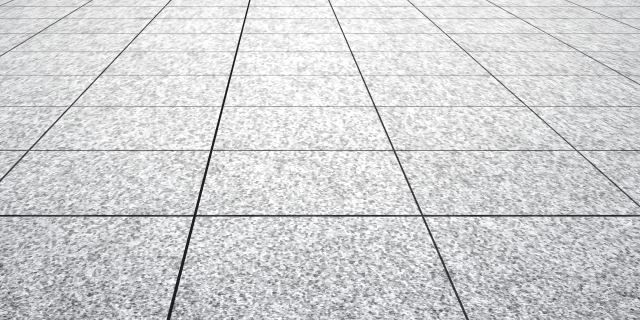
Give the GLSL for this texture, as a Shadertoy shader.

```glsl
// Pale granite paving slabs running toward a horizon above the frame.
// Each point is projected onto the floor, where slabs have unit size; soft
// cellular grain, thin dark joints and a broad pool of light are layered on it.

const vec2  VANISH      = vec2(0.872, 1.357);  // in canvas heights
const float SLAB_WIDTH  = 0.69;                // slab width per unit of height
const float SLAB_DEPTH  = 0.2396;
const vec2  SLAB_SHIFT  = vec2(0.370, -0.047);
const float FINE_CHIP   = 0.0045;              // chip heights on the canvas
const float COARSE_CHIP = 0.0095;

const vec3 STONE_LIGHT = vec3(0.99, 0.99, 0.99);
const vec3 STONE_SHADE = vec3(0.975, 0.985, 1.005);
const vec3 JOINT_DARK  = vec3(0.10, 0.10, 0.11);

float hash(vec2 c) {
    vec3 q = fract(c.xyx * 0.1031);
    q += dot(q, q.yzx + 33.33);
    return fract((q.x + q.y) * q.z);
}

// Smooth cellular noise of randomly toned chips, zero mean.
float chips(vec2 p) {
    vec2 base = floor(p);
    float sum = 0.0, total = 0.0;
    for (int y = -1; y <= 1; y++)
    for (int x = -1; x <= 1; x++) {
        vec2 cell = base + vec2(x, y);
        vec2 site = cell + vec2(hash(cell), hash(cell + 17.3));
        vec2 d = p - site;
        float weight = exp(-6.0 * dot(d, d));
        float tone = hash(cell + 71.7);
        sum += weight * tone * tone;
        total += weight;
    }
    return sum / max(total, 1e-5) - 0.333;
}

// Blends neighbouring octaves so chips keep a steady size on the canvas.
float grain(vec2 slab, float slabHeight, float chipHeight) {
    float level = log2(slabHeight / chipHeight);
    float sum = 0.0;
    for (int i = 1; i <= 7; i++) {
        float weight = max(0.0, 1.0 - abs(float(i) - level));
        if (weight > 0.0) {
            float rows = exp2(float(i));
            sum += sqrt(weight) * chips(slab * vec2(13.0 * sqrt(rows), rows));
        }
    }
    return sum;
}

// Pixel coverage of a line with the given half width.
float lineCover(float dist, float halfWidth, float pixel) {
    return clamp(0.5 + (halfWidth - dist) / pixel, 0.0, 1.0)
         - clamp(0.5 - (halfWidth + dist) / pixel, 0.0, 1.0);
}

// Joints running away from the viewer, heaviest near the line of sight.
float longJoint(float u, float slope, float h, float pixel) {
    float index = round(u);
    float weight = 1.0 / (1.0 + 0.5 * abs(index - 0.1));
    float dist = abs(u - index) * SLAB_WIDTH * h * inversesqrt(1.0 + slope * slope);
    float halfWidth = (0.0011 + 0.0031 * h) * weight;
    return lineCover(dist, halfWidth, pixel) * (0.48 + 0.52 * weight);
}

// Joints across the view, fading with distance and worn along their length.
float crossJoint(float v, float x, float h, float pixel) {
    float index = round(v);
    float jointH = 1.0 / (SLAB_DEPTH * (index - SLAB_SHIFT.y));
    float halfWidth = max(0.0012, 0.0025 * h * h * h);
    float wear = 0.9 + 0.06 * sin(17.0 * x + 5.0 * index)
                     + 0.05 * sin(43.0 * x - 3.0 * index);
    float strength = mix(0.28, 0.95, smoothstep(0.5, 1.04, h));
    return lineCover(abs(h - jointH), halfWidth, pixel) * strength * wear;
}

// Brightness falling off from a glow near the top centre.
float lightPool(vec2 p) {
    float d = length((p - vec2(0.98, 0.95)) * vec2(0.55, 0.8));
    return 0.96 - 0.08 * d - 0.26 * d * d;
}

void mainImage(out vec4 fragColor, in vec2 fragCoord) {
    vec2 p = fragCoord / iResolution.y;
    float pixel = 1.0 / iResolution.y;

    // Floor projection
    float h = VANISH.y - p.y;
    float slope = (p.x - VANISH.x) / h;
    vec2 slab = vec2(slope / SLAB_WIDTH, 1.0 / (h * SLAB_DEPTH)) + SLAB_SHIFT;
    float slabHeight = h * h * SLAB_DEPTH;

    // Stone: light, slab tone, mottling and grain
    float light = lightPool(p);
    float tone = light + 0.02 * (hash(floor(slab) + 40.0) - 0.5);
    tone -= 0.04 * chips(slab * vec2(7.0, 4.0));
    tone -= 0.36 * h * grain(slab, slabHeight, FINE_CHIP);
    tone -= 0.12 * h * grain(slab + 3.7, slabHeight, COARSE_CHIP);
    vec3 color = tone * mix(STONE_SHADE, STONE_LIGHT, smoothstep(0.65, 0.95, light));

    // Joints
    float joint = max(longJoint(slab.x, slope, h, pixel),
                      crossJoint(slab.y, p.x, h, pixel));
    color = mix(color, JOINT_DARK, joint);

    fragColor = vec4(clamp(color, 0.0, 1.0), 1.0);
}
```
